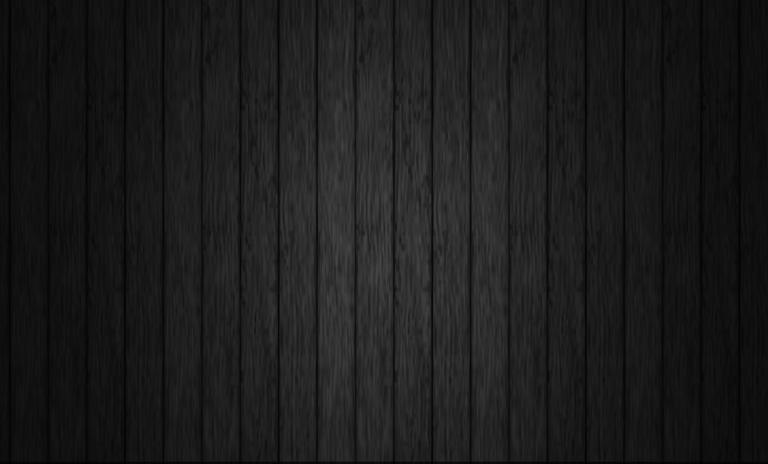
Write a Shadertoy shader that draws this texture.

```glsl
// Dark vertical wood planks lit by a soft, tall glow in the centre.

// Layout, in units of the canvas width
const float PLANK_WIDTH = 0.05;
const float FIRST_SEAM = 0.0128;
const float SEAM_HALF = 0.0011;
const float SEAM_SOFT = 0.0010;
const float SEAM_SHADE = 0.0034;
const float BASE_EDGE = 0.003;

// Per-plank variation, repeating every four boards
const float BOARD_CYCLE = 4.0;
const vec4 SEAM_DEPTH = vec4(0.66, 0.42, 0.56, 0.70);
const vec4 BOARD_TONE = vec4(1.06, 1.02, 0.97, 1.0);
const vec4 KNOT_AMOUNT = vec4(0.16, 0.36, 0.42, 0.28);

// Light
const vec2 GLOW_CENTER = vec2(0.505, 0.48);
const vec2 GLOW_SIZE = vec2(0.28, 0.63);
const float GLOW_FALLOFF = 1.7;
const float AMBIENT = 0.049;
const float GLOW = 0.166;

// Grain
const float FIBER_GRAIN = 0.36;
const float STREAK_GRAIN = 0.28;
const float BROAD_GRAIN = 0.10;
const float RING_GRAIN = 0.13;

float hash(vec2 p) {
    return fract(sin(dot(p, vec2(127.1, 311.7))) * 43758.5453);
}

float noise(vec2 p) {
    vec2 cell = floor(p);
    vec2 f = fract(p);
    f = f * f * (3.0 - 2.0 * f);
    float low = mix(hash(cell), hash(cell + vec2(1.0, 0.0)), f.x);
    float high = mix(hash(cell + vec2(0.0, 1.0)), hash(cell + vec2(1.0, 1.0)), f.x);
    return mix(low, high, f.y);
}

// Brightness of one board; local.x runs across it, local.y along it
float woodGrain(vec2 local, float board) {
    vec2 seed = vec2(board * 37.0, board * 19.0);
    float bend = noise(local * vec2(40.0, 12.0) + seed);
    vec2 q = vec2(local.x + 0.0025 * bend, local.y);

    float fiber = noise(q * vec2(510.0, 75.0) + seed) - 0.5;
    float streak = noise(q * vec2(330.0, 24.0) + seed + 7.0) - 0.5;
    float broad = noise(q * vec2(110.0, 9.0) + seed + 13.0) - 0.5;
    float rings = sin(q.x * 1150.0 + 9.0 * bend);
    float ringMask = noise(local * vec2(80.0, 22.0) + seed + 21.0);
    return 1.0 + FIBER_GRAIN * fiber + STREAK_GRAIN * streak
         + BROAD_GRAIN * broad + RING_GRAIN * rings * ringMask;
}

// Small dark flecks, gathered in patches and near the left side
float knots(vec2 local, float board) {
    vec2 seed = vec2(board * 53.0, board * 29.0);
    float fleck = smoothstep(0.5, 0.85, noise(local * vec2(360.0, 110.0) + seed));
    float patches = smoothstep(0.35, 0.75, noise(local * vec2(45.0, 17.0) + seed));
    float side = mix(1.0, 0.5, smoothstep(0.1, 0.6, local.x / PLANK_WIDTH));
    return fleck * patches * side;
}

void mainImage(out vec4 fragColor, in vec2 fragCoord) {
    vec2 uv = fragCoord / iResolution.xy;
    vec2 p = fragCoord / iResolution.x;
    float pixel = 1.0 / iResolution.x;

    // Boards
    float across = (p.x - FIRST_SEAM) / PLANK_WIDTH;
    float board = mod(floor(across), BOARD_CYCLE);
    vec2 local = vec2(fract(across) * PLANK_WIDTH, p.y);
    float wood = woodGrain(local, board) * BOARD_TONE[int(board)];
    wood *= 1.0 - KNOT_AMOUNT[int(board)] * knots(local, board);

    // Seams: a dark gap of uneven depth inside a soft shadow
    float nearest = floor(across + 0.5);
    float seam = mod(nearest, BOARD_CYCLE);
    float gap = abs(across - nearest) * PLANK_WIDTH;
    float wear = 0.8 + 0.35 * noise(vec2(seam * 11.0, p.y * 40.0));
    float soft = max(SEAM_SOFT, 0.5 * pixel);
    float core = 1.0 - smoothstep(SEAM_HALF - soft, SEAM_HALF + soft, gap);
    float shade = exp(-gap * gap / (SEAM_SHADE * SEAM_SHADE));
    wood *= (1.0 - SEAM_DEPTH[int(seam)] * wear * core) * (1.0 - 0.28 * shade);

    // Glow and the dark lower border
    float fromGlow = length((uv - GLOW_CENTER) / GLOW_SIZE);
    float light = AMBIENT + GLOW * exp(-pow(fromGlow, GLOW_FALLOFF));
    light *= mix(0.35, 1.0, smoothstep(BASE_EDGE - pixel, BASE_EDGE + pixel, p.y));

    fragColor = vec4(vec3(light * wood), 1.0);
}
```
